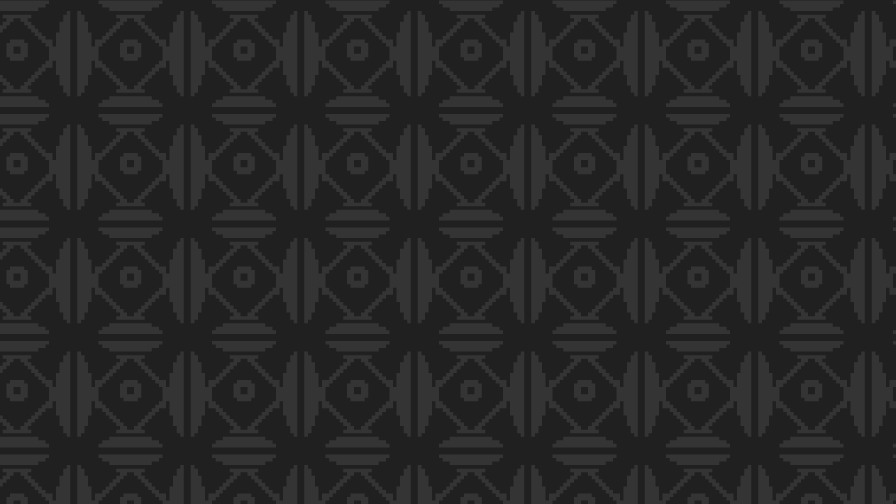
A Shadertoy shader for this pattern:

```glsl
// Dark tiled geometric weave: blocky diamonds with ringed centres between stepped bars.
#define TILE_SIZE 0.2252            // tile period, in canvas heights
#define TILE_CENTER vec2(0.0338, 0.8935)
#define CELLS 32.0                  // blocks along one tile side
#define RING_SHIFT 1.0              // blocks the ring sits above the centre
#define SIDE_BAR_LENGTH 12.0        // half lengths, in blocks
#define CAP_BAR_LENGTH 9.0
#define SAMPLES 4                   // smoothing samples per pixel side
#define GROUND_COLOR vec3(0.125)
#define THREAD_COLOR vec3(0.203)

// Bar whose half length shrinks in growing steps away from the tile border.
bool steppedBar(float across, float along, float halfLength, float layers) {
    float depth = 14.0 - across;
    float reach = halfLength - 0.5 * depth * (depth + 1.0);
    return depth >= 0.0 && depth < layers && along < reach;
}

// Two-block-thick diagonal outline with flattened corners.
bool diamond(vec2 cell) {
    float diagonal = cell.x + cell.y;
    bool inside = cell.x <= 9.0 && cell.y <= 10.0;
    bool edge = diagonal >= 10.0 && diagonal <= 11.0;
    bool sideCap = cell.x == 9.0 && cell.y <= 3.0;
    bool endCap = cell.y == 10.0 && cell.x <= 3.0;
    return inside && (edge || sideCap || endCap);
}

// Square ring with its corner blocks removed.
bool ring(vec2 cell) {
    float radius = max(cell.x, cell.y);
    return radius >= 1.0 && radius <= 2.0 && cell.x + cell.y < 4.0;
}

float threadMask(vec2 uv) {
    vec2 local = (fract((uv - TILE_CENTER) / TILE_SIZE + 0.5) - 0.5) * CELLS;
    vec2 cell = floor(abs(local));
    vec2 ringCell = floor(abs(local - vec2(0.0, RING_SHIFT)));
    bool lit = steppedBar(cell.x, cell.y, SIDE_BAR_LENGTH, 5.0)
            || steppedBar(cell.y, cell.x, CAP_BAR_LENGTH, 3.0)
            || diamond(cell)
            || ring(ringCell);
    return lit ? 1.0 : 0.0;
}

void mainImage(out vec4 fragColor, in vec2 fragCoord) {
    // Average block coverage over the pixel to smooth its edges.
    float coverage = 0.0;
    for (int y = 0; y < SAMPLES; y++) {
        for (int x = 0; x < SAMPLES; x++) {
            vec2 offset = (vec2(x, y) + 0.5) / float(SAMPLES) - 0.5;
            coverage += threadMask((fragCoord + offset) / iResolution.y);
        }
    }
    coverage /= float(SAMPLES * SAMPLES);
    fragColor = vec4(mix(GROUND_COLOR, THREAD_COLOR, coverage), 1.0);
}
```
